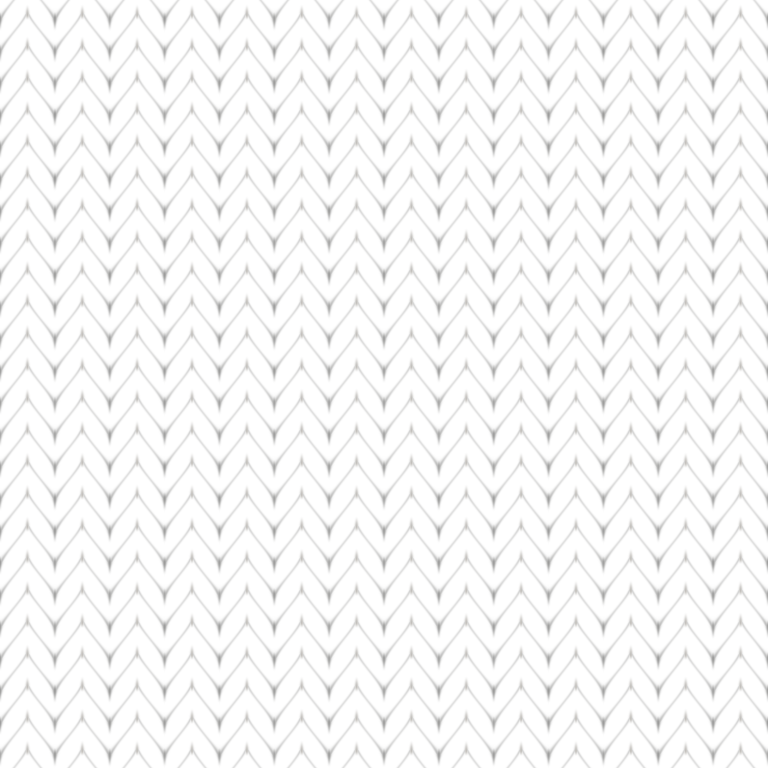
This pattern is drawn by a WebGL 2 fragment shader. Its source:

```glsl
#version 300 es
precision highp float;

uniform vec2 u_resolution;
out vec4 fragColor;

// Layout, in repeats across and down
const vec2 REPEATS = vec2(14.0, 24.0);
const float ROW_PHASE = 0.47;    // height of the V within its row
const float RISE = 1.05;         // rows climbed by one arm
const float CUSP = 0.12;         // extra bend at both arm ends, in rows
const float CUSP_REACH = 0.11;   // share of the arm that bends
const float SHADE_REACH = 0.17;  // share of the arm that darkens

// Widths, in canvas units
const float ARM_WIDTH = 0.00155;
const float ARM_END_WIDEN = 0.0012;
const float V_WIDE = 0.0040;
const float V_NARROW = 0.0017;
const float PEAK_WIDTH = 0.0024;

// Shading strengths
const float ARM_INK = 0.105;
const float V_END_INK = 0.22;
const float PEAK_END_INK = 0.09;
const float V_INK = 0.37;
const float PEAK_INK = 0.25;
const float INK_VARIATION = 0.14;

const vec3 YARN = vec3(1.0);
const vec3 SHADE_TINT = vec3(1.0, 1.0, 1.01);
const vec3 PEAK_TINT = vec3(0.96, 1.0, 1.06);

float hash(vec2 p) {
    vec3 q = fract(vec3(p.xyx) * 0.1031);
    q += dot(q, q.yzx + 33.33);
    return fract((q.x + q.y) * q.z);
}

float softLine(float dist, float width) {
    float d = dist / width;
    return exp(-d * d);
}

// Thin S-shaped line from a V (t = 0) up to a peak (t = 1)
float armInk(float t, float rise) {
    float bendV = exp(-t / CUSP_REACH);
    float bendPeak = exp((t - 1.0) / CUSP_REACH);
    float height = RISE * t + CUSP * (bendPeak - bendV);
    float slope = RISE + CUSP / CUSP_REACH * (bendPeak + bendV);
    slope *= 2.0 * REPEATS.x / REPEATS.y;
    float dist = (rise - height) / (REPEATS.y * sqrt(1.0 + slope * slope));

    // Both ends grow darker, the lower one also wider
    float nearV = exp(-t / SHADE_REACH);
    float nearPeak = exp((t - 1.0) / SHADE_REACH);
    float strength = ARM_INK + V_END_INK * nearV + PEAK_END_INK * nearPeak;
    return strength * softLine(dist, ARM_WIDTH + ARM_END_WIDEN * nearV);
}

// Dark wedge with a tail tapering downward
float vInk(float across, float rise) {
    float width = mix(V_NARROW, V_WIDE, smoothstep(-0.28, 0.14, rise));
    float envelope = smoothstep(-0.46, -0.06, rise)
                   * (1.0 - smoothstep(-0.04, 0.20, rise));
    return V_INK * envelope * softLine(across, width);
}

// Fainter tip tapering upward
float peakInk(float across, float rise) {
    float envelope = smoothstep(-0.16, 0.02, rise)
                   * (1.0 - smoothstep(0.02, 0.36, rise));
    float width = PEAK_WIDTH * mix(1.0, 0.7, smoothstep(0.0, 0.3, rise));
    return PEAK_INK * envelope * softLine(across, width);
}

void main() {
    vec2 uv = gl_FragCoord.xy / u_resolution;
    vec2 cell = uv * REPEATS - vec2(0.0, ROW_PHASE);
    float column = floor(cell.x + 0.5);
    float t = 2.0 * abs(cell.x - column);
    float fromV = 0.5 * t / REPEATS.x;
    float fromPeak = 0.5 * (1.0 - t) / REPEATS.x;

    // Each stitch overlaps the rows above and below
    float shade = 0.0;
    float peak = 0.0;
    for (int k = -1; k <= 1; k++) {
        float row = floor(cell.y) + float(k);
        float rise = cell.y - row;
        float random = hash(mod(vec2(column, row), REPEATS));
        float variation = 1.0 + INK_VARIATION * (random - 0.5);
        shade = max(shade, armInk(t, rise));
        shade = max(shade, vInk(fromV, rise) * variation);
        peak = max(peak, peakInk(fromPeak, rise - RISE));
    }

    vec3 ink = max(shade * SHADE_TINT, peak * PEAK_TINT);
    fragColor = vec4(YARN - ink, 1.0);
}
```
